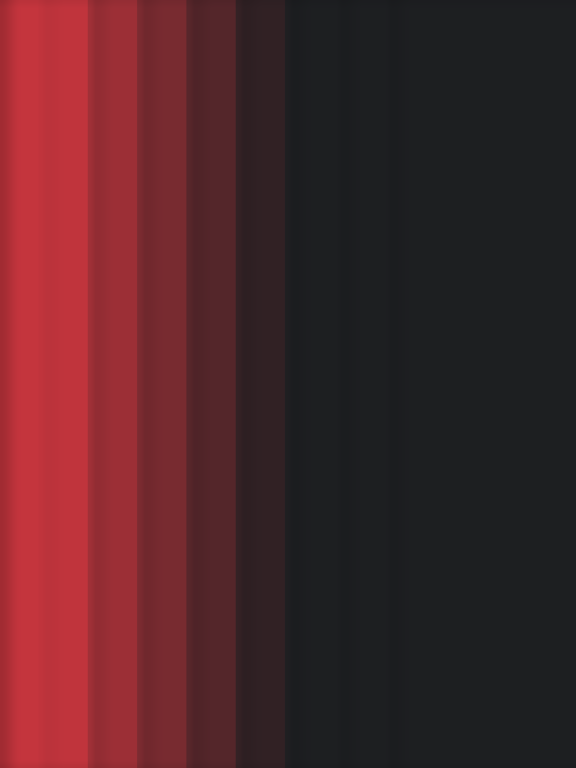
A Shadertoy shader for this background:

```glsl
// Vertical bands stepping from bright red on the left to charcoal on the right.
// Equal-width strips sample a linear colour ramp; each strip has a soft pleat
// shadow just inside its left edge, and the canvas border is slightly shaded.

// Flat colour of the strip with the given index.
vec3 bandColor(float index) {
    vec3 red = vec3(0.752, 0.204, 0.236);
    vec3 charcoal = vec3(0.114, 0.120, 0.130);
    return mix(red, charcoal, clamp(0.22 * index, -0.025, 1.0));
}

void mainImage(out vec4 fragColor, in vec2 fragCoord) {
    vec2 uv = fragCoord / iResolution.xy;
    float pixel = 1.0 / iResolution.x;

    // Strip index and distance from the strip's left edge
    float bandWidth = 0.0856;
    float position = (uv.x - 0.0655) / bandWidth;
    float index = floor(position);
    float inside = fract(position) * bandWidth;

    // Flat strips with smoothed edges
    vec3 previous = bandColor(index - 1.0);
    vec3 current = bandColor(index);
    vec3 color = mix(previous, current, smoothstep(0.0, 1.5 * pixel, inside));

    // Narrow lip that keeps a little of the neighbouring strip
    float lip = 1.0 - smoothstep(0.009, 0.016, inside);
    color = mix(color, previous, 0.10 * lip);

    // Pleat shadow, absent on the plain right side
    float pleat = smoothstep(0.004, 0.016, inside)
                * (1.0 - smoothstep(0.018, 0.050, inside));
    float pleated = 1.0 - step(7.5, index);
    float depth = index < 0.5 ? 0.025 : 0.065;
    color *= 1.0 - depth * pleat * pleated;

    // Shading along the left, top and bottom borders
    color *= 1.0 - 0.16 * (1.0 - smoothstep(0.0, 0.038, uv.x));
    float border = min(uv.y, 1.0 - uv.y);
    color *= 1.0 - 0.05 * (1.0 - smoothstep(0.0, 0.012, border));

    fragColor = vec4(color, 1.0);
}
```
